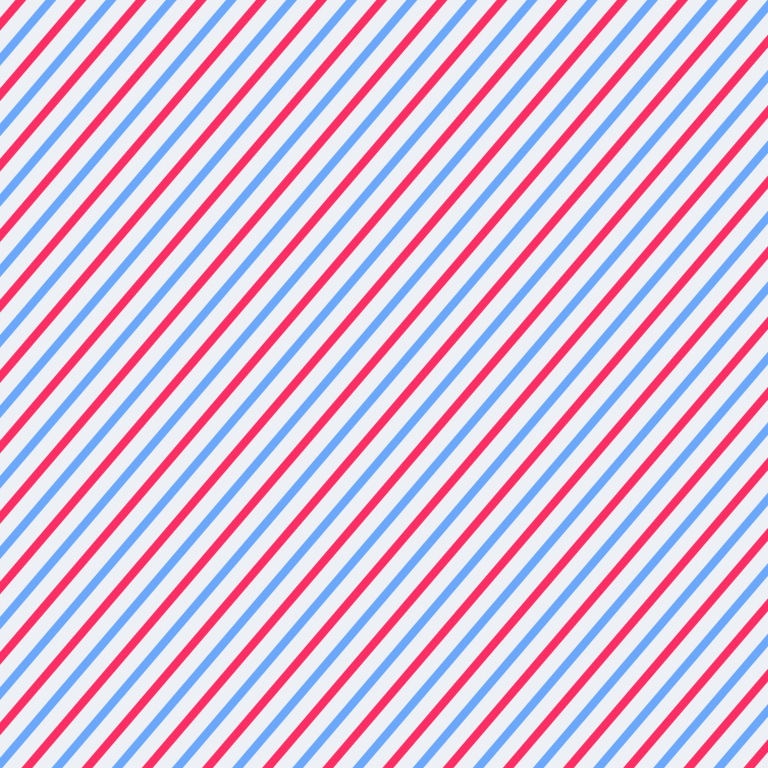
This pattern is drawn by a Shadertoy shader. Its source:

```glsl
// Diagonal candy stripes: thin red and blue bands alternate on a pale ground.
// A linear phase counts the repeats along both axes; each band is the
// distance to the nearest repeat, smoothed over about one pixel.

const vec3 GROUND = vec3(0.93, 0.94, 0.96);
const vec3 BLUE = vec3(0.42, 0.66, 0.99);
const vec3 RED = vec3(0.99, 0.18, 0.39);

const vec2 REPEATS = vec2(12.764, 10.90); // periods across and down
const float RED_OFFSET = 0.346;           // first red band from the top left
const float BAND_WIDTH = 0.18;            // share of one period

// Coverage of a band centred on every whole value of phase.
float band(float phase, float width, float blur) {
    float dist = abs(fract(phase + 0.5) - 0.5);
    return 1.0 - smoothstep(-blur, blur, dist - 0.5 * width);
}

// Phase that grows rightwards and downwards from the top left corner.
float diagonalPhase(vec2 uv, vec2 repeats, float offset) {
    return dot(vec2(uv.x, 1.0 - uv.y), repeats) - offset;
}

void mainImage(out vec4 fragColor, in vec2 fragCoord) {
    vec2 uv = fragCoord / iResolution.y;
    float phase = diagonalPhase(uv, REPEATS, RED_OFFSET);
    float blur = 0.75 * length(REPEATS) / iResolution.y;

    // Blue bands lie halfway between the red ones.
    vec3 color = mix(GROUND, BLUE, band(phase + 0.5, BAND_WIDTH, blur));
    color = mix(color, RED, band(phase, BAND_WIDTH, blur));
    fragColor = vec4(color, 1.0);
}
```
